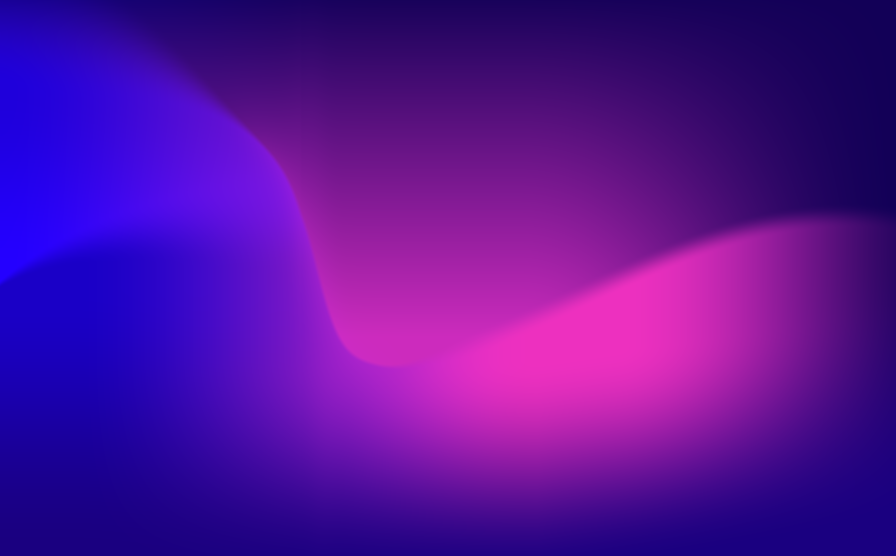
This background is drawn by a Shadertoy shader. Its source:

```glsl
const vec3 NAVY    = vec3(0.07, 0.00, 0.34);
const vec3 INDIGO  = vec3(0.10, 0.00, 0.50);
const vec3 BLUE    = vec3(0.14, 0.00, 1.00);
const vec3 VIOLET  = vec3(0.50, 0.09, 0.94);
const vec3 MAGENTA = vec3(0.80, 0.17, 0.74);
const vec3 ORCHID  = vec3(0.80, 0.17, 0.84);
const vec3 PINK    = vec3(0.93, 0.19, 0.75);

// Smoothstep that falls from one to zero
float fade(float start, float end, float x) {
    return 1.0 - smoothstep(start, end, x);
}

// Smooth maximum with blend width k
float smoothMax(float a, float b, float k) {
    float h = max(k - abs(a - b), 0.0) / k;
    return max(a, b) + 0.25 * k * h * h;
}

// Slope that drops steeply from the upper left into the valley
float fallHeight(float x) {
    float s = x - 0.336;
    float shoulder = min(0.195 * tanh(s / 0.202), 0.0) + 0.15 * max(s, 0.0);
    return 0.323 - 0.0977 * tanh((x - 0.354) / 0.026) - shoulder;
}

// Long crest that climbs towards the right
float ridgeHeight(float x) {
    return 0.290 + 0.0911 * cos((x - 0.948) * 5.22);
}

float waveHeight(float x) {
    return smoothMax(fallHeight(x), ridgeHeight(x), 0.008);
}

// Approximate signed distance, positive above the wave
float waveDistance(vec2 p) {
    float e = 0.001;
    float h = waveHeight(p.x);
    float slope = (waveHeight(p.x + e) - waveHeight(p.x - e)) / (2.0 * e);
    return (p.y - h) / sqrt(1.0 + slope * slope);
}

// Night tones warming towards the valley
vec3 skyColor(vec2 p) {
    float warmth = clamp((0.635 - p.y) / 0.39, 0.0, 1.0) * fade(0.58, 1.02, p.x);
    vec3 night = mix(vec3(0.06, 0.0, 0.47), NAVY, smoothstep(0.0, 0.45, p.x));
    return mix(night, MAGENTA, warmth);
}

// Broad glow under the crest, sinking into indigo
vec3 groundColor(vec2 p) {
    vec3 base = INDIGO;
    base.b += 0.28 * smoothstep(0.0, 0.30, p.y) * fade(0.2, 0.6, p.x);
    base = mix(base, NAVY, smoothstep(0.7, 1.0, p.x) * smoothstep(0.05, 0.35, p.y));
    float tilted = p.y - 0.15 * max(p.x - 0.6, 0.0);
    float glow = smoothstep(-0.029, 0.219, tilted)
               * smoothstep(0.078, 0.56, p.x) * fade(0.69, 1.08, p.x);
    vec3 tint = mix(ORCHID, PINK, smoothstep(0.38, 0.60, p.x));
    return mix(base, tint, glow);
}

// Bright blue body resting on a shelf at the left
vec3 addBlueBody(vec3 color, vec2 p) {
    float shelf = 0.378 - 0.074 * exp(-9.6 * p.x);
    float soft = mix(0.004, 0.06, clamp(p.x / 0.3, 0.0, 1.0));
    float mask = smoothstep(-soft, soft, p.y - shelf) * fade(0.36, 0.48, p.x);
    vec3 body = mix(BLUE, VIOLET, smoothstep(0.0, 0.34, p.x));
    body *= mix(1.0, 0.86, smoothstep(0.32, 0.52, p.y));
    return mix(color, body, mask);
}

void mainImage(out vec4 fragColor, in vec2 fragCoord) {
    vec2 p = fragCoord / iResolution.xy * vec2(1.0, 0.622);
    float d = waveDistance(p);

    // The edge is hazy at the left, crisp on the drop, soft on the crest
    float soft = mix(0.075, 0.003, smoothstep(0.05, 0.30, p.x))
               + 0.011 * smoothstep(0.42, 0.55, p.x);
    vec3 lower = addBlueBody(groundColor(p), p);
    vec3 color = mix(lower, skyColor(p), smoothstep(-soft, soft, d));

    // Light along the steep drop
    float rim = exp(-abs(d) / 0.02) * smoothstep(0.24, 0.34, p.x) * fade(0.38, 0.47, p.x);
    color = mix(color, ORCHID, 0.32 * rim);

    fragColor = vec4(color, 1.0);
}
```
